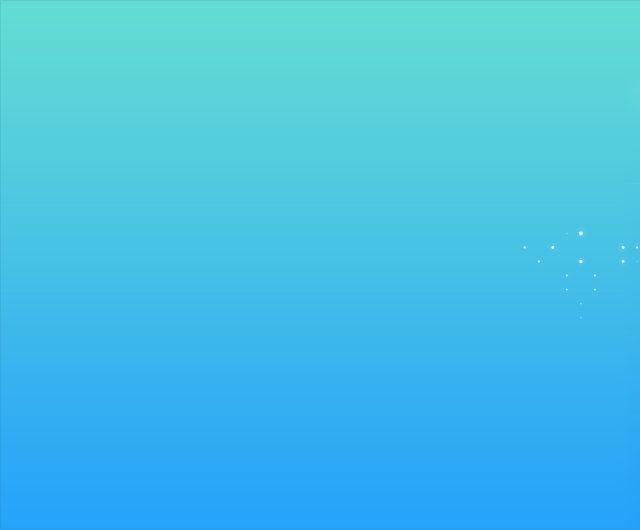
Write a WebGL 2 fragment shader that draws this background.

```glsl
#version 300 es
precision highp float;

uniform vec2 u_resolution;
out vec4 fragColor;

// Lengths are fractions of the canvas height
const vec3 TOP_COLOR = vec3(0.390, 0.864, 0.824);
const vec3 MID_COLOR = vec3(0.275, 0.752, 0.904);
const vec3 LOW_COLOR = vec3(0.147, 0.636, 0.982);
const vec3 SHADE_COLOR = vec3(0.13, 0.52, 0.84);
const vec3 RIM_COLOR = vec3(0.16, 0.48, 0.58);
const vec3 GLOW_COLOR = vec3(0.72, 0.95, 1.0);
const float LOW_EASE = 0.26;                     // flattening at the bottom
const float TOP_EASE = 0.10;                     // flattening at the top

const float DOT_STEP = 0.0265;                   // lattice spacing
const vec2 DOT_ORIGIN = vec2(0.0055, 0.5597);    // inset from right, height
const float DOT_UNIT = 0.00130;                  // scale of dot radii
const float DOT_STRENGTH = 0.92;
const float HALO_RADIUS = 0.0070;
const float HALO_STRENGTH = 0.18;
const float STEM = 4.0;                          // central lattice column

const float STRIP_WIDTH = 0.042;
const float STRIP_SHADE = 0.08;
const vec2 ORB_CENTER = vec2(-0.012, 0.819);     // inset from right, height
const float ORB_RADIUS = 0.050;
const float ORB_STRENGTH = 0.06;
const float LINE_HEIGHT = 0.654;
const float RIM_WIDTH = 0.0016;
const float RIM_STRENGTH = 0.18;

float hash(vec2 cell) {
  uvec2 k = uvec2(ivec2(cell)) * uvec2(1597u, 3571u);
  uint n = (k.x ^ k.y) * 2654435u + 7919u;
  n = (n ^ (n >> 15)) * 73244475u;
  n ^= n >> 16;
  return float(n & 65535u) / 65535.0;
}

float valueNoise(vec2 p) {
  vec2 i = floor(p);
  vec2 f = fract(p);
  f = f * f * (3.0 - 2.0 * f);
  float low = mix(hash(i), hash(i + vec2(1, 0)), f.x);
  float high = mix(hash(i + vec2(0, 1)), hash(i + vec2(1, 1)), f.x);
  return mix(low, high, f.y);
}

vec3 backdrop(float y) {
  float t = mix(y, smoothstep(0.0, 1.0, y), mix(LOW_EASE, TOP_EASE, y));
  return t < 0.5 ? mix(LOW_COLOR, MID_COLOR, t * 2.0)
                 : mix(MID_COLOR, TOP_COLOR, t * 2.0 - 1.0);
}

// Dot size at a lattice cell, columns from the right and rows from the top
float dotSize(vec2 cell) {
  float col = cell.x, row = cell.y;
  if (col < 0.0 || col > 8.0 || row < 0.0 || row > 6.0) return 0.0;
  // Narrowing tail
  if (row > 2.0) {
    bool onTail = abs(col - STEM) == floor((6.0 - row) * 0.5);
    return onTail ? 1.35 - 0.11 * (row - 3.0) : 0.0;
  }
  // Bright stem
  if (col == STEM) return mod(row, 2.0) == 0.0 ? 2.7 - 0.15 * row : 0.0;
  // Paired dots on the right
  if (col < 2.0) return row > 0.0 ? 2.0 - 0.55 * row * (1.0 - col) : 0.0;
  // Checkered wing on the left
  float reach = col - STEM;
  bool onWing = reach > 0.0 && reach <= 1.0 + 3.0 * row
             && mod(col + row, 2.0) == 1.0;
  if (!onWing) return 0.0;
  return reach == 1.0 ? 1.0 - 0.2 * row : 2.3 - 0.2 * reach - 0.2 * (row - 1.0);
}

// Coverage of the dots and their halos
vec2 dotLight(vec2 inset, float pixel) {
  vec2 grid = vec2(inset.x - DOT_ORIGIN.x, DOT_ORIGIN.y - inset.y) / DOT_STEP;
  vec2 cell = floor(grid + 0.5);
  float size = dotSize(cell);
  float d = length(grid - cell) * DOT_STEP;
  float core = clamp((size * DOT_UNIT - d) / pixel + 0.5, 0.0, 1.0);
  float halo = exp(-d * d / (HALO_RADIUS * HALO_RADIUS));
  return vec2(core * smoothstep(0.3, 1.9, size),
              halo * smoothstep(1.0, 2.7, size));
}

void main() {
  float pixel = 1.0 / u_resolution.y;
  vec2 p = gl_FragCoord.xy * pixel;
  float width = u_resolution.x * pixel;
  vec2 inset = vec2(width - p.x, p.y);
  vec3 color = backdrop(p.y);

  // Shaded, gently rippled strip on the right
  float strip = 1.0 - smoothstep(0.0, STRIP_WIDTH, inset.x);
  float ripple = valueNoise(vec2(inset.x * 60.0 + 40.0, p.y * 90.0 + inset.x * 50.0));
  float depth = 0.3 * (1.0 - smoothstep(0.5, 0.75, p.y))
              + 0.7 * (1.0 - smoothstep(0.15, 0.45, p.y));
  color = mix(color, SHADE_COLOR, strip * depth * STRIP_SHADE * (0.75 + 0.5 * ripple));

  // Pale orb and thin line at the right edge
  float orb = 1.0 - smoothstep(0.4, 1.0, length(inset - ORB_CENTER) / ORB_RADIUS);
  color = mix(color, GLOW_COLOR, orb * ORB_STRENGTH);
  float line = clamp(1.0 - abs(p.y - LINE_HEIGHT) / max(pixel, RIM_WIDTH), 0.0, 1.0);
  color = mix(color, GLOW_COLOR, line * strip * 0.10);

  // Glowing dots
  vec2 light = dotLight(inset, pixel);
  color = mix(color, GLOW_COLOR, light.y * HALO_STRENGTH);
  color = mix(color, vec3(1.0), light.x * DOT_STRENGTH);

  // Dark rim on the left, top and bottom
  float edge = min(p.x, min(p.y, 1.0 - p.y));
  float rim = clamp((RIM_WIDTH - edge) / pixel + 0.5, 0.0, 1.0);
  fragColor = vec4(mix(color, RIM_COLOR, rim * RIM_STRENGTH), 1.0);
}
```
